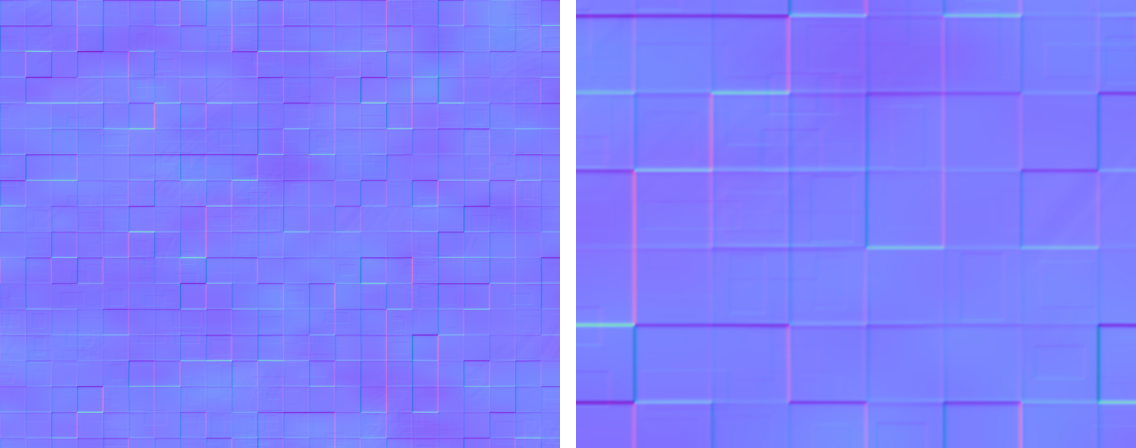
Left: the whole. Right: its middle third, enlarged.
Give the GLSL for this texture map, as a WebGL 1 fragment shader.

```glsl
precision highp float;
// Tangent-space normal map of square panels at uneven heights, with worn seams and faint insets.
uniform vec2 u_resolution;

const float TILES_ACROSS = 21.73;
const float EDGE_WIDTH = 0.028;

float hash(vec2 p, float seed) {
  vec3 q = fract(vec3(p.xyx) * 0.1031 + seed * 0.137);
  q += dot(q, q.yzx + 33.33);
  return fract((q.x + q.y) * q.z);
}

float noise(vec2 p, float seed) {
  vec2 i = floor(p);
  vec2 f = fract(p);
  f = f * f * (3.0 - 2.0 * f);
  float low = mix(hash(i, seed), hash(i + vec2(1.0, 0.0), seed), f.x);
  float high = mix(hash(i + vec2(0.0, 1.0), seed), hash(i + 1.0, seed), f.x);
  return mix(low, high, f.y);
}

vec2 bell(vec2 d, float width) {
  return exp(-d * d / (width * width));
}

// Some tiles join a larger block, the rest keep a level of their own
float tileHeight(vec2 id, float seed) {
  vec2 block = floor((id + vec2(floor(id.y / 2.0), 0.0)) / vec2(3.0, 2.0));
  float joined = step(0.5, hash(id, seed + 2.0));
  float own = hash(id, seed);
  float shared = hash(block, seed + 3.0);
  float level = mix(own, shared, joined);
  return 0.75 * level * level + 0.3 * hash(id, seed + 1.0);
}

// Downhill slope where neighbouring tiles of unequal height meet
vec2 stepSlope(vec2 p, float width, float seed) {
  vec2 id = floor(p - 0.5);
  vec2 d = fract(p - 0.5) - 0.5;
  vec2 s = smoothstep(-width, width, d);
  float a = tileHeight(id, seed);
  float b = tileHeight(id + vec2(1.0, 0.0), seed);
  float c = tileHeight(id + vec2(0.0, 1.0), seed);
  float e = tileHeight(id + 1.0, seed);
  vec2 drop = vec2(mix(a - b, c - e, s.y), mix(a - c, b - e, s.x));
  vec2 shoulder = 0.07 * exp(-abs(d) / 0.1);
  return drop * (bell(d, width) + shoulder);
}

// Shallow groove along every tile border, worn away in places
vec2 seamSlope(vec2 p, float width) {
  vec2 d = fract(p - 0.5) - 0.5;
  float wear = smoothstep(0.25, 0.7, noise(p * 0.8, 7.0));
  return -d / width * bell(d, width * 1.5) * mix(0.06, 0.2, wear);
}

// Faint rectangle raised or sunk inside a cell
vec2 insetSlope(vec2 p, float width, float seed) {
  vec2 id = floor(p);
  vec2 f = fract(p);
  vec2 lo = 0.05 + 0.3 * vec2(hash(id, seed), hash(id, seed + 1.0));
  vec2 hi = 0.67 + 0.28 * vec2(hash(id, seed + 2.0), hash(id, seed + 3.0));
  vec2 inside = smoothstep(-width, width, f - lo) * smoothstep(-width, width, hi - f);
  float present = step(0.6, hash(id, seed + 4.0));
  float height = (hash(id, seed + 5.0) - 0.35) * present;
  return height * (bell(f - hi, width) - bell(f - lo, width)) * inside.yx;
}

// Broad undulation, leaning along one diagonal
vec2 warpSlope(vec2 p) {
  vec2 q = p * vec2(0.36, 0.6);
  float lean = noise(q, 11.0) + 0.5 * noise(q * 2.3, 13.0) - 0.75;
  float side = noise(q, 12.0) + 0.5 * noise(q * 2.3, 14.0) - 0.75;
  return vec2(0.07 * side - 0.07 * lean - 0.01, 0.23 * lean - 0.01);
}

// Fine slanted scratches, confined to patches
vec2 scratchSlope(vec2 p, float seed) {
  float angle = 0.5 + 0.7 * noise(p * 0.15, seed);
  vec2 along = vec2(cos(angle), -sin(angle));
  vec2 across = vec2(-along.y, along.x);
  float streak = noise(vec2(dot(p, along) * 0.9, dot(p, across) * 9.0), seed + 1.0);
  float patchMask = smoothstep(0.65, 0.85, noise(p * 0.6, seed + 2.0));
  return across * (streak - 0.5) * patchMask * 0.06;
}

void main() {
  // Tile coordinates from the upper left, y downwards
  vec2 p = vec2(gl_FragCoord.x, u_resolution.y - gl_FragCoord.y);
  p *= TILES_ACROSS / u_resolution.x;
  float pixel = TILES_ACROSS / u_resolution.x;
  float width = max(EDGE_WIDTH, 0.6 * pixel);

  vec2 slope = warpSlope(p);
  slope += 0.85 * stepSlope(p, width, 21.0);
  slope += seamSlope(p, width);

  // Secondary panel lines and insets
  float detail = smoothstep(0.4, 0.75, noise(p * 0.5, 31.0));
  slope += 0.1 * detail * stepSlope(p * vec2(1.7, 2.3) + 0.37, width * 2.0, 41.0);
  slope += 0.13 * insetSlope(p, width, 51.0);
  slope += 0.13 * insetSlope(p * vec2(0.7, 1.3) + 0.4, width, 60.0);

  // Slight lean of each tile
  vec2 id = floor(p);
  slope += 0.03 * (vec2(hash(id, 71.0), hash(id, 72.0)) - 0.5);
  slope += scratchSlope(p, 81.0);

  // Red and green are remapped to 0..1, blue darkens gently on steep parts
  vec3 normal = normalize(vec3(slope, 1.0));
  gl_FragColor = vec4(normal.xy * 0.5 + 0.5, mix(1.0, normal.z, 0.8), 1.0);
}
```
